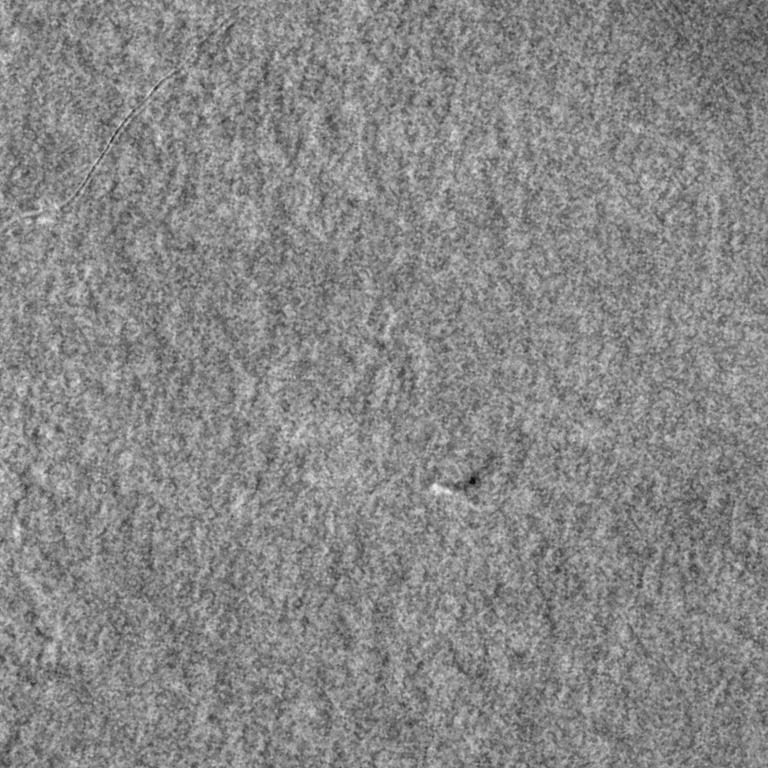
Reproduce this texture procedurally as a three.js fragment shader.

```glsl
// Grey, grainy planetary plain with a wavy double ridge, faint craters and one shadowed knob.
varying vec2 vUv;

const vec2 LIGHT = vec2(0.92, 0.39); // direction in which the light travels

float hash(vec2 p) {
  vec3 q = fract(vec3(p.xyx) * 0.1031);
  q += dot(q, q.yzx + 33.33);
  return fract((q.x + q.y) * q.z);
}

// Value noise centred on zero
float noise(vec2 p) {
  vec2 i = floor(p), f = fract(p);
  f = f * f * (3.0 - 2.0 * f);
  float low = mix(hash(i), hash(i + vec2(1.0, 0.0)), f.x);
  float high = mix(hash(i + vec2(0.0, 1.0)), hash(i + 1.0), f.x);
  return mix(low, high, f.y) - 0.5;
}

float bell(float x) { return exp(-x * x); }

vec2 turn(vec2 p, float a) {
  return vec2(cos(a) * p.x + sin(a) * p.y, cos(a) * p.y - sin(a) * p.x);
}

// Bumps drawn out along the up-right diagonal
float bumps(vec2 p, float scale) {
  return noise(turn(p, 1.0) * vec2(0.65, 1.0) * scale + 200.0);
}

// Side-lit slope of the bumps
float relief(vec2 p, float scale) {
  vec2 e = LIGHT * 0.42 / scale;
  return bumps(p + e, scale) - bumps(p - e, scale);
}

// Bowl lit on its far wall, with a weaker outer rim
float crater(vec2 q, float r) {
  float t = length(q) / r;
  float wall = bell((t - 0.8) / 0.28) - 0.45 * bell((t - 1.3) / 0.2);
  return dot(q, LIGHT) / r * wall;
}

// Soft streak from a to b
float streak(vec2 p, vec2 a, vec2 b, float width) {
  vec2 ab = b - a;
  float t = clamp(dot(p - a, ab) / dot(ab, ab), 0.0, 1.0);
  return bell(length(p - a - ab * t) / width);
}

float ridges(vec2 p) {
  // Long double ridge at the upper left
  float course = 0.695 + 0.93 * p.x - 0.04 * bell((p.x - 0.09) / 0.05);
  float d = (p.y - course) * 0.73 + 0.006 * noise(p * 38.0);
  float lines = bell((d - 0.003) / 0.0018) - 0.9 * bell(d / 0.0022)
              + 0.6 * bell((d + 0.005) / 0.002) - 0.4 * bell((d + 0.009) / 0.003);
  float strength = 0.45 + 0.55 * bell((p.x - 0.15) / 0.07);
  float broken = 0.8 + 0.9 * noise(p * 45.0 + 7.0);
  float s = 0.2 * lines * strength * broken * (1.0 - smoothstep(0.3, 0.34, p.x));

  // Faint arc at the right
  float arc = p.y - 0.51 + 5.0 * (p.x - 0.88) * (p.x - 0.88) + 0.012 * noise(p * 30.0);
  return s + 0.045 * bell(arc / 0.004) * smoothstep(0.8, 0.86, p.x);
}

float craters(vec2 p) {
  float s = 0.13 * crater(p - vec2(0.038, 0.338), 0.022);
  s += 0.11 * crater(p - vec2(0.497, 0.586), 0.017);
  s += 0.07 * crater(p - vec2(0.098, 0.616), 0.016);
  s += 0.09 * crater(p - vec2(0.406, 0.012), 0.012);
  for (int i = 0; i < 26; i++) {
    float k = float(i);
    vec2 c = vec2(pow(hash(vec2(k, 3.0)), 1.5), hash(vec2(k, 17.0)));
    s += 0.08 * crater(p - c, 0.004 + 0.007 * hash(vec2(k, 41.0)));
  }
  return s;
}

// Bright knob with two dark tails and a pale one
float knob(vec2 p) {
  vec2 w = p + 0.006 * vec2(noise(p * 90.0), noise(p * 90.0 + 50.0));
  float s = 0.36 * streak(w, vec2(0.567, 0.364), vec2(0.581, 0.359), 0.005);
  s += 0.13 * streak(w, vec2(0.585, 0.355), vec2(0.628, 0.337), 0.006);
  s -= 0.2 * streak(w, vec2(0.595, 0.366), vec2(0.615, 0.372), 0.008);
  s -= 0.17 * streak(w, vec2(0.615, 0.375), vec2(0.641, 0.402), 0.007);
  return s - 0.17 * streak(w, vec2(0.605, 0.357), vec2(0.625, 0.346), 0.006);
}

void main() {
  vec2 p = vUv;

  // Broad tones: dim corner, dusky lower right, soft mottling
  float tone = 0.532 + 0.04 * noise(p * 5.0) + 0.05 * noise(p * 17.0 + 9.0);
  tone -= 0.13 * bell(length(p - 1.0) / 0.16);
  tone -= 0.05 * bell(length((p - vec2(0.87, 0.32)) * vec2(1.0, 1.8)) / 0.14);
  tone -= 0.025 * (1.0 - smoothstep(0.1, 0.45, p.y));

  // Rough ground, strongest toward the left
  float rough = 1.15 - 0.35 * p.x + 0.7 * noise(p * 8.0 + 30.0);
  tone += rough * (0.15 * relief(p, 125.0) + 0.11 * relief(p, 58.0));
  tone += 0.35 * rough * pow(max(noise(p * 42.0 + 80.0), 0.0), 2.0);

  // Fine grain
  tone += 0.27 * noise(turn(p, 0.6) * 260.0 + 300.0);
  tone += 0.16 * noise(turn(p, 0.25) * 430.0 + 500.0);

  tone += ridges(p) + craters(p) + knob(p);
  gl_FragColor = vec4(vec3(clamp(tone, 0.0, 1.0)), 1.0);
}
```
